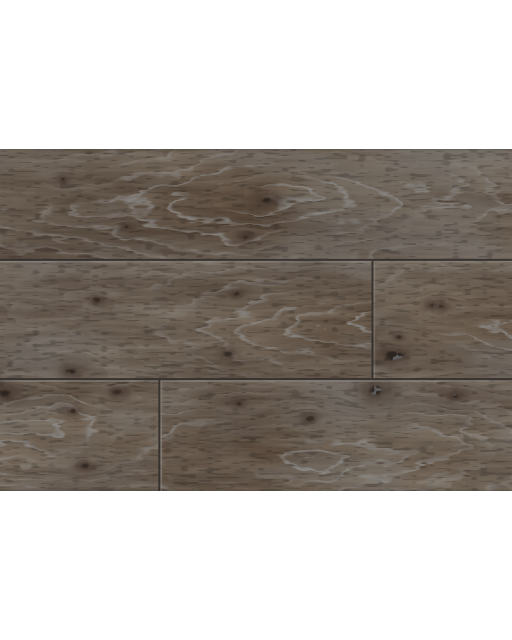
A Shadertoy shader for this texture:

```glsl
// Three rows of weathered oak planks with limed grain and knots, on a white ground
float hash(vec2 p) {
    vec3 a = fract(p.xyx * vec3(0.1031, 0.103, 0.0973));
    a += dot(a, a.yzx + 33.33);
    return fract((a.x + a.y) * a.z);
}

float noise(vec2 p) {
    vec2 i = floor(p), f = fract(p);
    f = f * f * (3.0 - 2.0 * f);
    return mix(mix(hash(i), hash(i + vec2(1, 0)), f.x),
               mix(hash(i + vec2(0, 1)), hash(i + vec2(1, 1)), f.x), f.y);
}

float fbm(vec2 p) {
    float sum = 0.0, amp = 0.53;
    for (int i = 0; i < 4; i++) {
        sum += amp * noise(p);
        p = p * 2.03 + 17.1;
        amp *= 0.5;
    }
    return sum;
}

void mainImage(out vec4 fragColor, in vec2 fragCoord) {
    float px = 1.0 / iResolution.y;
    vec2 p = fragCoord * px;

    // Plank layout: rows, end joints and a seed for each board
    float row = step(0.4076, p.y) + step(0.594, p.y);
    float joint = row < 0.5 ? 0.249 : row < 1.5 ? 0.582 : 2.0;
    float side = step(joint, p.x);
    float id = row * 2.0 + side;
    vec2 seed = vec2(id * 31.7 + 11.0, id * 17.3 + 5.0);
    float left = side * joint;
    float right = side > 0.5 ? 0.8 : min(joint, 0.8);
    float rowBase = row < 0.5 ? 0.233 : row < 1.5 ? 0.4076 : 0.594;

    // Centre of the arched grain in each board
    vec2 heart = row > 1.5 ? vec2(0.41, 0.682)
               : row > 0.5 ? (side > 0.5 ? vec2(0.86, 0.49) : vec2(0.63, 0.487))
               : (side > 0.5 ? vec2(0.48, 0.285) : vec2(0.01, 0.335));

    // Knots: one large, the rest small; the grain flows around them
    vec2 q = p;
    float knotShade = 0.0, knotCore = 0.0;
    for (int i = 0; i < 4; i++) {
        vec2 h = vec2(hash(seed + float(i) * 3.1), hash(seed + float(i) * 5.7 + 9.0));
        vec2 knot = vec2(mix(left, right, 0.08 + 0.84 * h.x), rowBase + 0.02 + 0.135 * h.y);
        float size = 0.005 + 0.004 * h.x;
        if (i == 0) {
            knot = row > 1.5 ? vec2(0.414, 0.687)
                 : side > 0.5 ? (row > 0.5 ? vec2(0.615, 0.444) : vec2(0.589, 0.39))
                 : vec2(row > 0.5 ? 0.113 : 0.008, row > 0.5 ? 0.42 : 0.386);
            size = 0.011 + 0.004 * side;
        }
        vec2 d = p - knot;
        q.y -= 0.55 * d.y * exp(-dot(d * vec2(0.5, 1.0), d) / (size * size * 7.0));
        float r = length(d * vec2(0.75, 1.15)) / size + 0.9 * (fbm(p * 90.0) - 0.5);
        knotShade = max(knotShade, exp(-r * r * 0.45));
        knotCore = max(knotCore, (1.0 - smoothstep(0.25, 0.75, r)) * (i == 0 ? 1.0 : 0.65));
    }

    // Grain at four scales: broad tone, streaks, fibres and pores
    float broad = fbm(q * vec2(4, 15) + seed);
    float streak = fbm(q * vec2(9, 95) + seed);
    float fibre = noise(q * vec2(32, 290) + seed);
    float pore = noise(q * vec2(75, 360) + seed * 2.0);

    // Growth rings: long wavering ellipses with ragged edges
    vec2 arc = (q - heart) * vec2(1.0, 4.6);
    float ring = length(arc) * 12.0 + 3.2 * (fbm(q * vec2(9, 22) + seed) - 0.5)
               + 0.22 * (pore - 0.5);
    float phase = fract(ring);
    float limeLine = smoothstep(0.68, 0.86, phase) * (1.0 - smoothstep(0.9, 1.0, phase));
    float limePatch = smoothstep(0.36, 0.66, fbm(q * vec2(9, 17) + seed + 40.0))
                    * exp(-dot(arc, arc) * 4.0);

    // Wood colour
    float tone = 0.46 + 0.85 * (broad - 0.5) + 0.5 * (streak - 0.5)
               + 0.26 * (fibre - 0.5) + 0.16 * (phase - 0.5) + 0.1 * (hash(seed) - 0.5);
    vec3 wood = mix(vec3(0.335, 0.285, 0.245), vec3(0.53, 0.495, 0.45), clamp(tone, 0.0, 1.0));
    float heartwood = exp(-dot(arc, arc) * 9.0);
    wood *= mix(vec3(1.0), vec3(0.92, 0.87, 0.81), heartwood);
    float haze = smoothstep(0.45, 0.75, fbm(p * vec2(6, 14) + seed + 70.0));
    wood = mix(wood, vec3(0.48, 0.48, 0.475), 0.35 * haze);
    wood *= 1.0 - 0.17 * smoothstep(0.6, 0.9, pore);
    wood = mix(wood, vec3(0.55, 0.55, 0.55), limeLine * limePatch * (0.35 + 0.55 * fibre));

    // Knot stain, dark core and a pale crack filler
    wood = mix(wood, vec3(0.25, 0.19, 0.155), 0.72 * knotShade);
    wood = mix(wood, vec3(0.13, 0.11, 0.1), 0.75 * knotCore);
    float crack = smoothstep(0.62, 0.78, noise(p * vec2(190, 150) + seed));
    wood = mix(wood, vec3(0.5, 0.51, 0.53), 0.6 * crack * knotCore * side);

    // Bevelled seams: a dark groove beside a pale worn edge
    float seamY = abs(p.y - 0.4076) < abs(p.y - 0.594) ? p.y - 0.4076 : p.y - 0.594;
    float seamX = p.x - joint;
    float gap = min(abs(seamY), abs(seamX));
    float edge = min(abs(seamY + 0.0026), abs(seamX - 0.0026));
    float wear = 0.25 + 0.5 * noise(p * vec2(25, 25) + 3.0);
    wood = mix(wood, vec3(0.56, 0.54, 0.51), wear * (1.0 - smoothstep(0.0006, 0.0012 + px, edge)));
    wood = mix(wood, vec3(0.19, 0.17, 0.16), 0.85 * (1.0 - smoothstep(0.0007, 0.0009 + px, gap)));

    // White ground above and below the boards
    float band = 0.267 - abs(p.y - 0.5);
    wood *= 1.0 - 0.2 * (1.0 - smoothstep(0.0, 0.003, band));
    fragColor = vec4(mix(vec3(1.0), wood, smoothstep(-0.5 * px, 0.5 * px, band)), 1.0);
}
```
